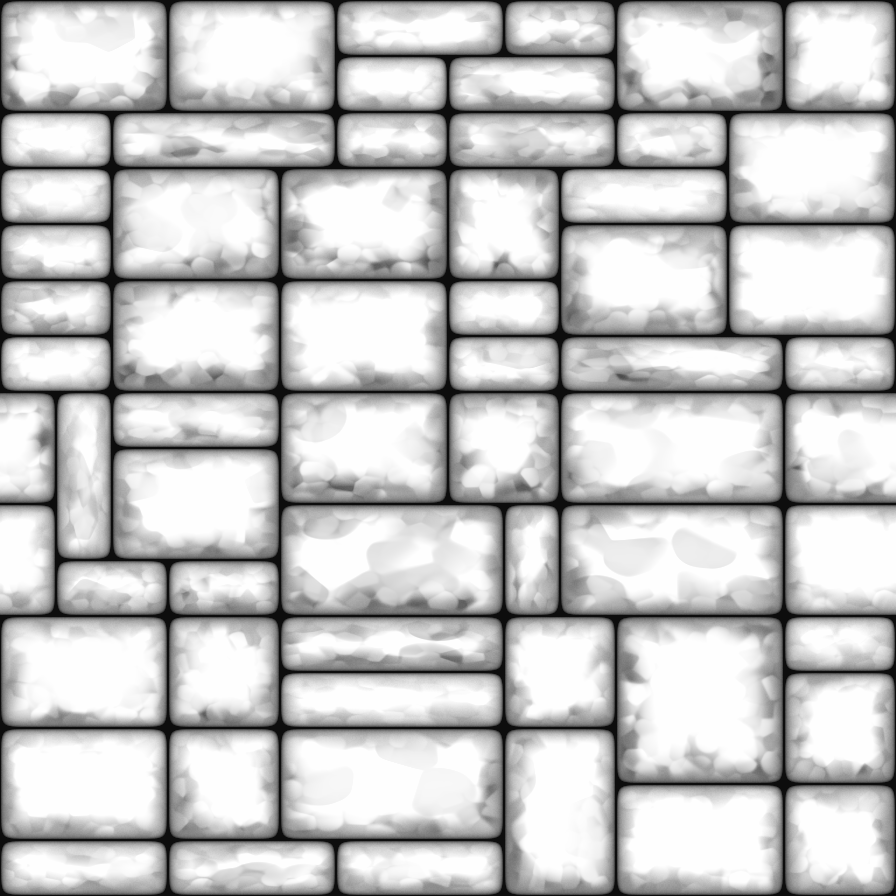
Give the GLSL for this texture map, as a WebGL 1 fragment shader.

```glsl
precision highp float;
// A tileable wall of pillow-shaped white stones on a 16 by 16 unit grid.
// Shifted grid corners give interlocking blocks of mixed size; soft edge
// distance and faceted noise shade each block like brushed plaster.

uniform vec2 u_resolution;

const float UNITS = 16.0;             // grid units across the canvas
const vec2 CELLS = vec2(6.0, 8.0);    // blocks before splitting
const float SPLIT_CHANCE = 0.32;      // blocks cut into two courses
const float GAP = 0.010;              // half joint width, in units
const float CORNER_SHARPNESS = 11.0;
const float CREASE_WIDTH = 0.018;
const float CREASE_DEPTH = 0.36;
const float SHADE_WIDTH = 0.17;
const float SHADE_DEPTH = 0.62;
const float FACET_SHIFT = 0.36;       // how far facets push the shading
const float STREAK_DEPTH = 0.17;      // grey strokes on the stone face
const float GRAIN = 0.025;

float hash(vec2 p) {
  vec3 q = fract(vec3(p.xyx) * 0.1031);
  q += dot(q, q.yzx + 33.33);
  return fract((q.x + q.y) * q.z);
}

// Each grid corner moves its joint by zero or one unit.
float cornerShift(vec2 corner) {
  return step(0.5, hash(mod(corner, CELLS) + 4.7));
}

// Bounds of one block: joints alternate between running across and up.
vec4 blockBounds(vec2 cell) {
  vec2 pitch = UNITS / CELLS;
  float s00 = cornerShift(cell);
  float s10 = cornerShift(cell + vec2(1.0, 0.0));
  float s01 = cornerShift(cell + vec2(0.0, 1.0));
  float s11 = cornerShift(cell + 1.0);
  bool even = mod(cell.x + cell.y, 2.0) < 0.5;
  vec4 shift = even ? vec4(s01, s00, s10, s11) : vec4(s00, s10, s11, s01);
  vec2 lo = floor(cell * pitch + 0.01);
  vec2 hi = floor((cell + 1.0) * pitch + 0.01);
  return vec4(lo, hi) + shift;
}

vec4 findStone(vec2 p) {
  vec2 home = floor(p * CELLS / UNITS);
  vec4 stone = vec4(floor(p), floor(p) + 1.0);
  for (int y = -1; y <= 1; y++) {
    for (int x = -1; x <= 1; x++) {
      vec4 b = blockBounds(home + vec2(float(x), float(y)));
      if (all(greaterThanEqual(p, b.xy)) && all(lessThan(p, b.zw))) stone = b;
    }
  }
  // Some blocks become a thin stone under or over another.
  vec2 size = stone.zw - stone.xy;
  vec2 id = mod(stone.xy, UNITS);
  if (min(size.x, size.y) > 1.5 && hash(id + 61.3) < SPLIT_CHANCE) {
    float cut = hash(id + 23.9) < 0.5 ? stone.y + 1.0 : stone.w - 1.0;
    if (p.y < cut) stone.w = cut;
    else stone.y = cut;
  }
  return stone;
}

// Tilted flat patches with softly blended borders, about 0 to 1.
float facets(vec2 p) {
  vec2 cell = floor(p);
  float sum = 0.0;
  float total = 0.0001;
  for (int y = -1; y <= 1; y++) {
    for (int x = -1; x <= 1; x++) {
      vec2 c = cell + vec2(float(x), float(y));
      vec2 jitter = vec2(hash(c + 11.2), hash(c + 37.8));
      vec2 d = p - c - jitter;
      vec2 tilt = vec2(hash(c + 71.4), hash(c + 93.6)) - 0.5;
      float weight = exp(-18.0 * dot(d, d));
      sum += weight * (hash(c + 5.1) + dot(d, tilt));
      total += weight;
    }
  }
  return sum / total;
}

void main() {
  vec2 p = gl_FragCoord.xy / u_resolution * UNITS;
  float pixel = UNITS / u_resolution.y;

  vec4 stone = findStone(p);
  vec2 size = stone.zw - stone.xy;
  vec2 local = p - 0.5 * (stone.xy + stone.zw);
  vec2 id = mod(stone.xy, UNITS);
  float thin = min(size.x, size.y);
  float character = hash(id + 47.1);

  // Distance inward from the joint, with rounded corners.
  vec2 side = 0.5 * size - abs(local) - GAP;
  vec2 nearness = exp(-CORNER_SHARPNESS * side);
  float inset = max(-log(nearness.x + nearness.y) / CORNER_SHARPNESS, 0.0);

  // Brush strokes stretch along the longer side of the stone.
  vec2 brush = local / sqrt(size) + id * 7.0 + 100.0;
  float broad = facets(brush * 2.6);
  float fine = facets(brush * 5.5 + 31.0);
  float stroke = mix(broad, fine, 0.4) - 0.5;

  // Wider shade on large stones and along their lower sides.
  float spread = (0.6 + 0.25 * thin) * (0.75 + 0.5 * character);
  spread *= 1.0 - 0.28 * local.y / (0.5 * size.y);
  float depth = inset + FACET_SHIFT * spread * stroke * smoothstep(0.0, 0.3, inset);
  depth = max(depth, 0.0);

  float shade = 1.0 - SHADE_DEPTH * exp(-depth / (SHADE_WIDTH * spread));
  shade -= CREASE_DEPTH * exp(-inset / max(CREASE_WIDTH, 0.5 * pixel));
  shade += 0.07 * smoothstep(0.18, 0.42, depth);

  // Pale strokes across the face, strongest on long stones.
  float rough = character * smoothstep(1.0, 2.0, max(size.x, size.y) / thin) + 0.15;
  float streak = smoothstep(0.45, 0.8, facets(brush * 2.1 + 57.0));
  shade -= STREAK_DEPTH * rough * streak * smoothstep(0.1, 0.4, inset);

  float grain = hash(floor(p * 48.0)) - 0.5;
  shade += GRAIN * grain * (1.0 - smoothstep(0.1, 0.4, depth));
  gl_FragColor = vec4(vec3(clamp(shade, 0.05, 0.995)), 1.0);
}
```
